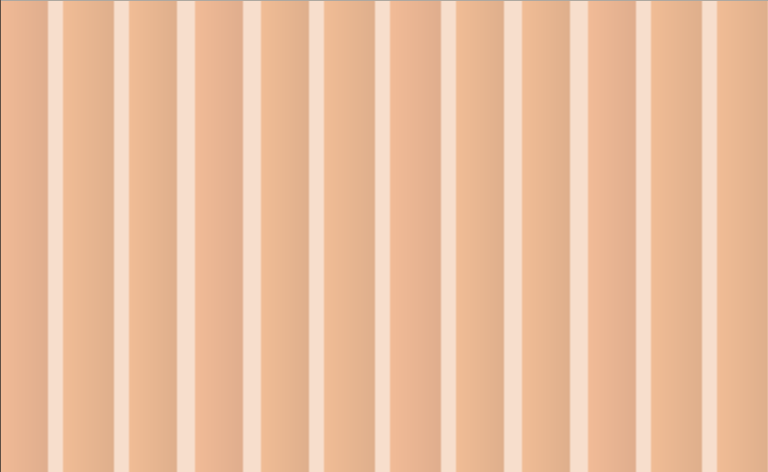
Give the GLSL for this pattern, as a WebGL 2 fragment shader.

```glsl
#version 300 es
precision highp float;
// Vertical peach stripes, shaded left to right, with pale gaps and a hairline rim.

#define GRID 256.0        // grid columns across the canvas width
#define PERIOD 21.8       // stripe spacing, in columns
#define STRIPES 12        // stripes across
#define LEFT_SHIFT -0.1   // offset of left edges, in columns
#define RIGHT_SHIFT 16.3  // offset of right edges, in columns
#define EDGE_SOFT 0.5     // half width of the edge blend, in columns
#define TINT 0.006        // hue drift between stripes
#define RIM 0.33          // rim thickness, in columns

uniform vec2 u_resolution;
out vec4 outColor;

const vec3 PALE_GAP = vec3(0.97, 0.87, 0.80);
const vec3 PEACH_LIGHT = vec3(0.945, 0.737, 0.587);
const vec3 PEACH_SHADE = vec3(0.873, 0.683, 0.550);
const vec3 TOP_RIM = vec3(0.68, 0.66, 0.63);
const vec3 SIDE_RIM = vec3(0.36, 0.30, 0.26);

// Softened step across an edge
float edge(float x, float at, float soft) {
    return smoothstep(at - soft, at + soft, x);
}

// Shaded peach with a slight hue drift from stripe to stripe
vec3 stripeColor(float index, float across) {
    vec3 peach = mix(PEACH_LIGHT, PEACH_SHADE, clamp(across, 0.0, 1.0));
    return peach + TINT * cos(index * 6.2832 / 3.0) * vec3(0.4, -0.6, 0.6);
}

void main() {
    vec2 p = gl_FragCoord.xy * GRID / u_resolution.x;
    float height = u_resolution.y * GRID / u_resolution.x;
    float pixel = GRID / u_resolution.x;
    float soft = max(EDGE_SOFT, 0.5 * pixel);
    vec3 color = PALE_GAP;

    // Edges snap to the grid, so widths differ slightly between stripes
    for (int i = 0; i < STRIPES; i++) {
        float k = float(i);
        float left = floor(k * PERIOD + LEFT_SHIFT);
        float right = floor(k * PERIOD + RIGHT_SHIFT);
        float cover = edge(p.x, left, soft) * (1.0 - edge(p.x, right, soft));
        color = mix(color, stripeColor(k, (p.x - left) / (right - left)), cover);
    }

    // Hairline rim, weighted by how much of the pixel it covers
    float top = clamp((RIM - height + p.y) / pixel + 0.5, 0.0, 1.0);
    float side = clamp((RIM - p.x) / pixel + 0.5, 0.0, 1.0);
    color = mix(color, TOP_RIM, top);
    color = mix(color, SIDE_RIM, side);

    outColor = vec4(color, 1.0);
}
```
